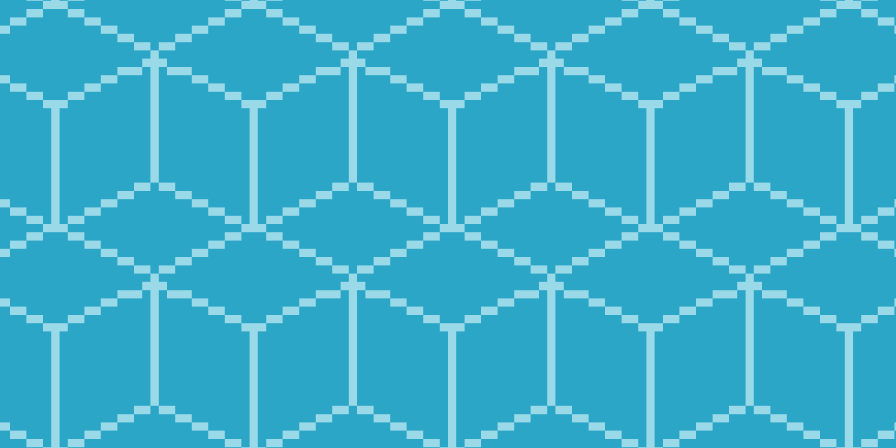
A Shadertoy shader for this pattern:

```glsl
const vec3 BACKGROUND = vec3(0.17, 0.65, 0.78);
const vec3 LINE = vec3(0.60, 0.85, 0.91);
const float CELLS_HIGH = 54.2;          // blocks along the canvas height
const vec2 PERIOD = vec2(24.0, 27.0);   // blocks in one repeat
const float HALF_WIDTH = 12.0;          // blocks between neighbouring uprights
const float DIAMOND_BOTTOM = 12.0;      // row of the lower diamond corner
const float CROSS_ROW = 6.0;            // row where the diamond sides meet
const float LOWER_APEX = 22.0;          // row of the apex under the side upright
const int SAMPLES = 5;

float same(float a, float b) {
    return 1.0 - step(0.5, abs(a - b));
}

// One where the block belongs to a line; rows count downward
float blockLine(vec2 cell) {
    vec2 id = mod(floor(cell), PERIOD);
    float column = min(id.x, PERIOD.x - id.x);
    float row = id.y;
    float rise = floor(column / 2.0);

    // Stepped diagonals, two blocks per row
    float falling = same(row, rise);
    float rising = same(row, mod(PERIOD.y - rise, PERIOD.y)) * step(column, HALF_WIDTH - 0.5);
    float lower = same(row, DIAMOND_BOTTOM - rise + same(column, HALF_WIDTH - 2.0));

    // Uprights at the centre and at the side of each repeat
    float centre = same(column, 0.0) * step(DIAMOND_BOTTOM, row);
    float side = same(column, HALF_WIDTH) * step(CROSS_ROW, row) * step(row, LOWER_APEX - 0.5);

    return max(max(max(falling, rising), lower), max(centre, side));
}

void mainImage(out vec4 fragColor, in vec2 fragCoord) {
    float coverage = 0.0;

    // Average over the pixel area for smooth block edges
    for (int j = 0; j < SAMPLES; j++) {
        for (int i = 0; i < SAMPLES; i++) {
            vec2 offset = (vec2(i, j) + 0.5) / float(SAMPLES) - 0.5;
            vec2 p = (fragCoord + offset - 0.5 * iResolution.xy) / iResolution.y;
            coverage += blockLine(vec2(p.x, -p.y) * CELLS_HIGH);
        }
    }
    coverage /= float(SAMPLES * SAMPLES);

    fragColor = vec4(mix(BACKGROUND, LINE, coverage), 1.0);
}
```
